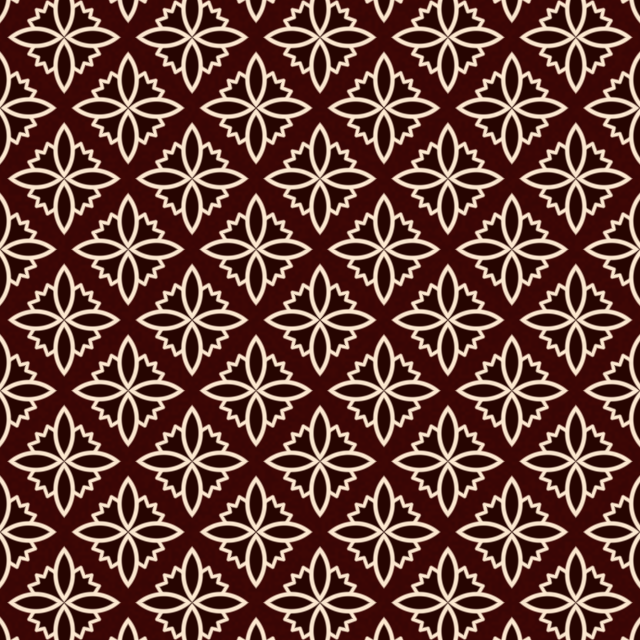
Reproduce this pattern procedurally as a WebGL 1 fragment shader.

```glsl
precision highp float;
// Staggered lattice of cream outlined four-petal flowers with notched leaves on dark maroon.

uniform vec2 u_resolution;

const float CANVAS_UNITS = 768.0;          // design units across the canvas
const vec2 PERIOD = vec2(153.5, 169.6);    // spacing of each of the two grids
const vec3 MAROON = vec3(0.23, 0.025, 0.02);
const vec3 DARK_FILL = vec3(0.15, 0.02, 0.005);
const vec3 CREAM = vec3(0.985, 0.905, 0.81);

float hash(vec2 p) {
  vec3 q = fract(vec3(p.xyx) * 0.1031);
  q += dot(q, q.yzx + 33.33);
  return fract((q.x + q.y) * q.z);
}

float valueNoise(vec2 p) {
  vec2 cell = floor(p);
  vec2 f = fract(p);
  f = f * f * (3.0 - 2.0 * f);
  float low = mix(hash(cell), hash(cell + vec2(1.0, 0.0)), f.x);
  float high = mix(hash(cell + vec2(0.0, 1.0)), hash(cell + vec2(1.0)), f.x);
  return mix(low, high, f.y);
}

float segmentDistance(vec2 p, vec2 a, vec2 b) {
  vec2 ab = b - a;
  float t = clamp(dot(p - a, ab) / dot(ab, ab), 0.0, 1.0);
  return length(p - a - ab * t);
}

// Signed distance to the line from a to b, negative on its left
float sideOfLine(vec2 p, vec2 a, vec2 b) {
  vec2 dir = normalize(b - a);
  return dot(p - a, vec2(dir.y, -dir.x));
}

// Pointed petal along x: overlap of two circles, sharp at every offset
float petalDistance(vec2 p, float offset, float radius) {
  return length(vec2(p.x, abs(p.y) + offset)) - radius;
}

float coverage(float d, float softness) {
  return smoothstep(softness, -softness, d);
}

// Offset from the nearest flower centre of the staggered lattice
vec2 latticeOffset(vec2 p, vec2 period) {
  vec2 mainGrid = mod(p + 0.5 * period, period) - 0.5 * period;
  vec2 shiftedGrid = mod(p, period) - 0.5 * period;
  vec2 reach = abs(mainGrid) / period;
  return reach.x + reach.y < 0.5 ? mainGrid : shiftedGrid;
}

vec3 drawFlower(vec3 ground, vec2 p, vec3 ink, float softness) {
  // Fold to one eighth, with the petal along x
  vec2 q = abs(p);
  q = vec2(max(q.x, q.y), min(q.x, q.y));

  // Leaf outline: petal side, spike, notch, lobe on the diagonal
  vec2 root = vec2(36.0, 10.0);
  vec2 spike = vec2(42.0, 20.0);
  vec2 notch = vec2(31.0, 24.0);
  vec2 lobe = vec2(33.0, 33.0);
  float spikeFill = max(sideOfLine(q, root, spike), sideOfLine(q, spike, notch));
  float leafFill = min(spikeFill, sideOfLine(q, notch, lobe));
  float leafLine = segmentDistance(q, root, spike);
  leafLine = min(leafLine, segmentDistance(q, spike, notch));
  leafLine = min(leafLine, segmentDistance(q, notch, lobe)) - 2.2;

  // Petal and its outline
  float petal = petalDistance(q - vec2(34.0, 0.0), 37.0, 47.3);
  float petalLine = abs(petal) - 2.6;

  vec3 color = mix(ground, DARK_FILL, coverage(leafFill, softness));
  color = mix(color, ink, coverage(leafLine, softness));
  color = mix(color, DARK_FILL, coverage(petal, softness));
  return mix(color, ink, coverage(petalLine, softness));
}

void main() {
  float canvasSize = min(u_resolution.x, u_resolution.y);
  vec2 p = (gl_FragCoord.xy - 0.5 * u_resolution) / canvasSize * CANVAS_UNITS;
  float softness = max(1.4, 0.75 * CANVAS_UNITS / canvasSize);

  // Faint mottling of the ground and the lines
  float mottle = valueNoise(p / 4.0 + 400.0) - 0.5;
  vec3 ground = MAROON * (1.0 + 0.14 * mottle);
  vec3 ink = CREAM * (1.0 + 0.03 * mottle);

  vec3 color = drawFlower(ground, latticeOffset(p, PERIOD), ink, softness);
  gl_FragColor = vec4(color, 1.0);
}
```
